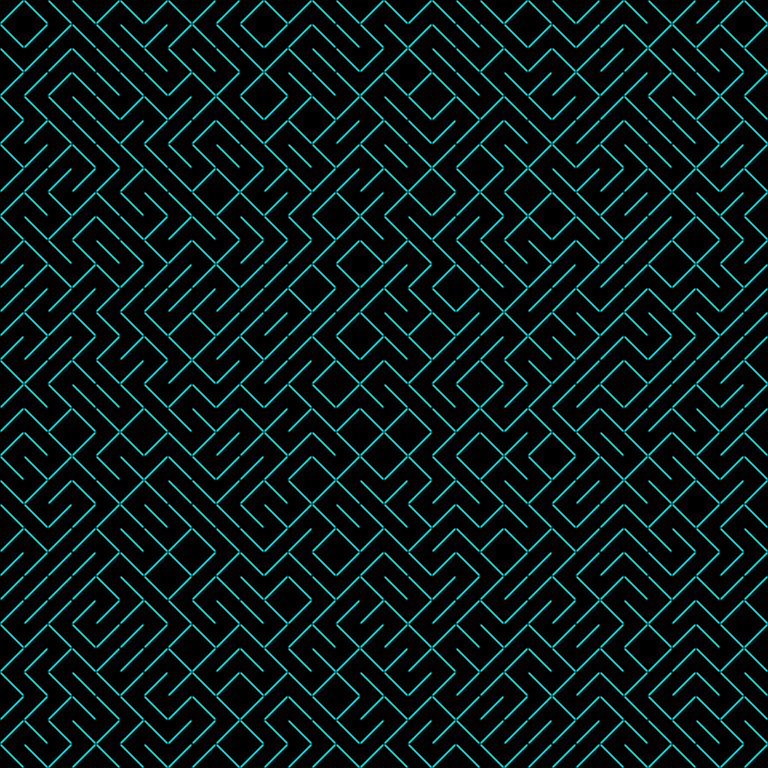
A WebGL 2 fragment shader for this pattern:

```glsl
#version 300 es
precision highp float;
// Draws a random maze of thin cyan diagonal strokes on black, one stroke per grid cell.

uniform vec2 u_resolution;
out vec4 outColor;

const float CELLS = 32.0;         // grid cells across the canvas
const float HALF_WIDTH = 0.0373;  // stroke half width, in cells
const float END_INSET = 0.053;    // gap between stroke end and cell corner, in cells
const vec3 BACKGROUND = vec3(0.0);
const vec3 STROKE = vec3(0.0, 0.95, 0.95);

// Integer hash of a grid cell, giving a value from 0 to 1
float hashCell(ivec2 cell) {
    uint h = uint(cell.x) * 1597334677u ^ uint(cell.y) * 3812015801u;
    h = (h ^ (h >> 16)) * 2146121005u;
    h = (h ^ (h >> 15)) * 2221713035u;
    h ^= h >> 16;
    return float(h >> 8) / 16777216.0;
}

// Distance from p to the segment between a and b
float segmentDistance(vec2 p, vec2 a, vec2 b) {
    vec2 ap = p - a;
    vec2 ab = b - a;
    float along = clamp(dot(ap, ab) / dot(ab, ab), 0.0, 1.0);
    return length(ap - along * ab);
}

// Distance to the cell's diagonal, mirrored when leansLeft is true
float diagonalDistance(vec2 local, bool leansLeft, float inset) {
    if (leansLeft) local.x = 1.0 - local.x;
    return segmentDistance(local, vec2(inset), vec2(1.0 - inset));
}

// Antialiased coverage of a stroke over one pixel
float strokeCoverage(float dist, float halfWidth, float pixel) {
    return clamp((halfWidth - dist) / pixel + 0.5, 0.0, 1.0);
}

void main() {
    // Grid position and pixel size, both in cells
    float scale = CELLS / min(u_resolution.x, u_resolution.y);
    vec2 grid = gl_FragCoord.xy * scale;

    // Each cell picks one of the two diagonals
    bool leansLeft = hashCell(ivec2(floor(grid))) < 0.5;
    float dist = diagonalDistance(fract(grid), leansLeft, END_INSET);

    float coverage = strokeCoverage(dist, HALF_WIDTH, scale);
    outColor = vec4(mix(BACKGROUND, STROKE, coverage), 1.0);
}
```
